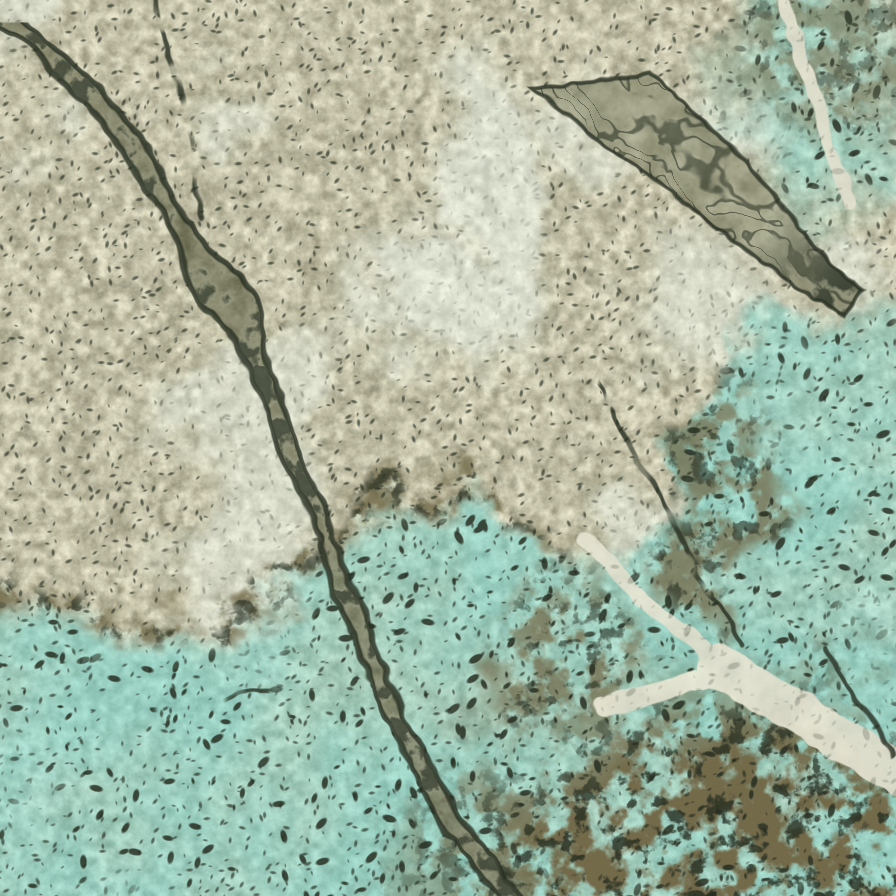
This texture is drawn by a WebGL 1 fragment shader. Its source:

```glsl
precision highp float;
// Weathered mineral thin section: beige and teal grounds with dark grains,
// a stained crust, pale seams, a long dark vein and a fractured shard.
// Soft region masks from warped fbm, scattered ellipses and distance lines.
uniform vec2 u_resolution;

#define BEIGE vec3(0.765, 0.755, 0.655)
#define TEAL vec3(0.600, 0.815, 0.760)
#define PALE vec3(0.870, 0.890, 0.830)
#define SEAM vec3(0.890, 0.880, 0.810)
#define STAIN vec3(0.450, 0.415, 0.290)
#define GLASS vec3(0.600, 0.605, 0.500)
#define INK vec3(0.150, 0.180, 0.130)
#define SOFT 0.0014
#define MOTTLE 0.42
#define VEIN_WIDTH 0.0105

vec2 hash2(vec2 p) {
  vec3 q = fract(p.xyx * vec3(0.1031, 0.1030, 0.0973));
  q += dot(q, q.yzx + 33.33);
  return fract((q.xx + q.yz) * q.zy);
}

float noise(vec2 p) {
  vec2 c = floor(p), f = fract(p);
  f = f * f * (3.0 - 2.0 * f);
  vec2 e = vec2(1.0, 0.0);
  return mix(mix(hash2(c).x, hash2(c + e).x, f.x),
             mix(hash2(c + e.yx).x, hash2(c + 1.0).x, f.x), f.y);
}

float fbm(vec2 p) {
  float sum = 0.0, amp = 0.533;
  for (int i = 0; i < 4; i++) {
    sum += amp * noise(p);
    p = mat2(1.6, 1.2, -1.2, 1.6) * p + 7.3;
    amp *= 0.5;
  }
  return sum;
}

float segment(vec2 p, vec2 a, vec2 b) {
  vec2 ab = b - a;
  return length(p - a - ab * clamp(dot(p - a, ab) / dot(ab, ab), 0.0, 1.0));
}

// Coverage of everything closer than width
float cover(float dist, float width) {
  float s = max(SOFT, 0.7 / u_resolution.y);
  return 1.0 - smoothstep(width - s, width + s, dist);
}

float blob(vec2 p, vec2 centre, vec2 radius) {
  return 1.0 - smoothstep(0.5, 1.2, length((p - centre) / radius));
}

// Scattered, mostly rising ellipses, at most one per cell
float grains(vec2 p, float cells, float share, float size) {
  vec2 q = p * cells, base = floor(q);
  float mask = 0.0;
  for (int j = -1; j <= 1; j++) {
    for (int i = -1; i <= 1; i++) {
      vec2 c = base + vec2(float(i), float(j));
      vec2 spot = hash2(c + cells), kind = hash2(c + cells + 71.7);
      float turn = 0.9 + 2.4 * (kind.x - 0.5);
      float cs = cos(turn), sn = sin(turn);
      vec2 d = mat2(cs, -sn, sn, cs) * (q - c - spot);
      float radius = size * (0.35 + 0.65 * fract(spot.x * 17.0));
      float dist = (length(d * vec2(0.65, 1.35)) - radius) / cells;
      mask = max(mask, step(kind.y, share) * cover(dist, 0.0));
    }
  }
  return mask;
}

void main() {
  vec2 p = gl_FragCoord.xy / u_resolution;
  vec2 rough = vec2(fbm(p * 14.0), fbm(p * 14.0 + 40.0)) - 0.5;
  vec2 fine = vec2(noise(p * 75.0), noise(p * 75.0 + 20.0)) - 0.5;
  vec2 w = p + 0.11 * rough + 0.010 * fine;   // ragged region edges
  vec2 v = p + 0.022 * rough + 0.004 * fine;  // wobbly lines
  float clumps = fbm(p * 48.0 + 9.0);

  // Grounds
  float shore = 0.31 + 0.15 * smoothstep(0.25, 0.52, w.x)
    - 0.07 * blob(w, vec2(0.66, 0.40), vec2(0.10, 0.5))
    + 0.19 * smoothstep(0.70, 0.86, w.x) - w.y;
  float teal = smoothstep(-0.02, 0.035, shore);
  teal = max(teal, 0.8 * blob(w, vec2(0.93, 0.90), vec2(0.12, 0.16)));
  teal *= 0.55 + 0.75 * fbm(p * 9.0 + 3.0);
  float pale = max(blob(w, vec2(0.55, 0.80), vec2(0.065, 0.17)),
                   blob(w, vec2(0.50, 0.66), vec2(0.11, 0.07)));
  pale = max(pale, 0.8 * blob(w, vec2(0.79, 0.67), vec2(0.10, 0.09)));
  pale = max(pale, 0.8 * smoothstep(0.54, 0.70, fbm(p * 7.0 + 15.0)));
  vec3 col = mix(BEIGE, PALE, pale * 0.85);
  col = mix(col, TEAL, clamp(teal, 0.0, 1.0));
  col += MOTTLE * (fbm(p * 105.0) - 0.5) * (1.0 - 0.45 * max(teal, pale));

  // Brown stain: lower right crust, shore rim and loose patches
  float crust = blob(w, vec2(0.82, 0.02), vec2(0.38, 0.24));
  float rim = exp(-pow((shore + 0.005) / 0.016, 2.0)) * (1.0 - smoothstep(0.55, 0.68, p.x));
  float patches = max(blob(w, vec2(0.80, 0.43), vec2(0.06, 0.16)),
                      blob(w, vec2(0.63, 0.27), vec2(0.09, 0.11)));
  patches = max(patches, 0.7 * blob(w, vec2(0.94, 0.95), vec2(0.13, 0.12)));
  float stain = max(crust, max(0.85 * rim, 0.75 * patches));
  col = mix(col, STAIN, stain * smoothstep(0.36, 0.62, clumps));
  col = mix(col, INK, 0.8 * stain * smoothstep(0.56, 0.72, fbm(p * 68.0 + 31.0)));

  // Pale seams
  float seam = segment(v, vec2(0.65, 0.40), vec2(0.80, 0.26)) - 0.009;
  seam = min(seam, segment(v, vec2(0.80, 0.26), vec2(1.02, 0.13)) - 0.024);
  seam = min(seam, segment(v, vec2(0.67, 0.21), vec2(0.80, 0.25)) - 0.012);
  seam = min(seam, segment(v, vec2(0.87, 1.02), vec2(0.95, 0.77)) - 0.007);
  col = mix(col, SEAM + 0.12 * (clumps - 0.5), 0.92 * cover(seam, 0.0));

  // Dark grains: fine everywhere, larger on teal
  float open = 1.0 - 0.75 * max(pale, cover(seam, 0.0));
  col = mix(col, INK, 0.65 * open * grains(p, 92.0, 0.42, 0.23));
  col = mix(col, INK, 0.85 * open * clamp(teal * 1.4, 0.12, 1.0) * grains(p, 41.0, 0.48, 0.22));

  // Broken hairline cracks
  float crack = segment(v, vec2(0.165, 1.02), vec2(0.23, 0.76));
  crack = min(crack, segment(v, vec2(0.65, 0.60), vec2(0.83, 0.28)));
  crack = min(crack, segment(v, vec2(0.17, 0.21), vec2(0.39, 0.235)));
  crack = min(crack, segment(v, vec2(0.92, 0.27), vec2(1.0, 0.16)));
  col = mix(col, INK, 0.8 * cover(crack, 0.0028) * smoothstep(0.28, 0.5, noise(p * 38.0)));

  // Long vein along a cubic path, with a swelling and dark walls
  float t = v.y - 0.5;
  float slope = 0.375 + t * (0.4 + 2.46 * t);
  float path = 0.325 - t * (0.375 + t * (0.2 + 0.82 * t));
  float off = abs(v.x - path) / sqrt(1.0 + slope * slope);
  float width = VEIN_WIDTH * (0.7 + 0.6 * noise(p * 22.0))
    + 0.014 * exp(-pow((p.y - 0.67) / 0.04, 2.0));
  float vein = cover(off, width) * cover(p.y, 0.975);
  float wall = cover(abs(off - width), 0.0032) * cover(p.y, 0.975);
  col = mix(col, GLASS - 0.05 + 0.5 * (clumps - 0.5), 0.9 * vein);
  col = mix(col, INK, max(0.8 * wall, 0.7 * vein * smoothstep(0.5, 0.65, clumps)));

  // Tapered shard with long fractures and a dark tip
  vec2 r = v - vec2(0.66, 0.90);
  float along = dot(r, vec2(0.746, -0.666)), across = dot(r, vec2(0.666, 0.746));
  float shard = abs(across - 0.015) - mix(0.055, 0.018, clamp(along / 0.375, 0.0, 1.0));
  shard = max(shard, max(0.77 * (0.83 * across - 0.017 - along), along - 0.375));
  float body = cover(shard, 0.0);
  float ridge = abs(noise(vec2(along * 16.0, across * 75.0) + 5.0 * rough) - 0.5);
  float tip = smoothstep(0.24, 0.36, along) * smoothstep(0.35, 0.58, clumps);
  col = mix(col, GLASS + 0.3 * (clumps - 0.5), 0.9 * body);
  col = mix(col, INK, body * max(0.55 * (1.0 - smoothstep(0.02, 0.09, ridge)), 0.8 * tip));
  col = mix(col, INK, 0.8 * cover(abs(shard), 0.0022));

  gl_FragColor = vec4(clamp(col, 0.0, 1.0), 1.0);
}
```
